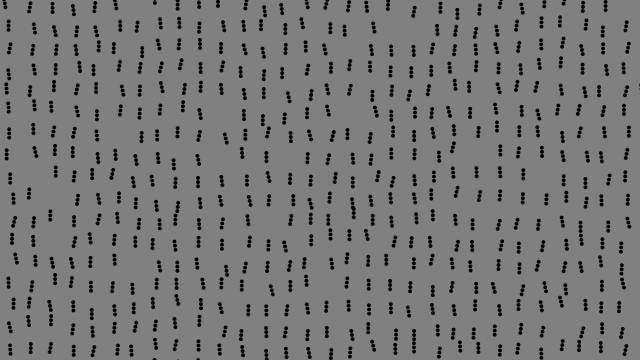
Give the GLSL for this pattern, as a Shadertoy shader.

```glsl
// Draws a loosely jittered lattice of short, nearly upright triplets of black dots on grey.

const vec3 GREY = vec3(0.502);
const vec3 INK = vec3(0.016);

// All lengths are fractions of the canvas height.
const vec2 CELL = vec2(0.0588, 0.0600);
const float DOT_RADIUS = 0.0054;
const float DOT_SPACING = 0.0115;

float hash(vec2 p, float seed) {
    vec3 q = fract(vec3(p.xyx) * vec3(0.1031, 0.1030, 0.0973) + seed * 0.137);
    q += dot(q, q.yzx + 33.33);
    return fract((q.x + q.y) * q.z);
}

float valueNoise(vec2 p, float seed) {
    vec2 i = floor(p);
    vec2 f = fract(p);
    f = f * f * (3.0 - 2.0 * f);
    float low = mix(hash(i, seed), hash(i + vec2(1.0, 0.0), seed), f.x);
    float high = mix(hash(i + vec2(0.0, 1.0), seed), hash(i + vec2(1.0), seed), f.x);
    return mix(low, high, f.y);
}

// Random value from -1 to 1, gathered around zero
float centredRandom(vec2 id, float seed) {
    float r = 2.0 * hash(id, seed) - 1.0;
    return r * mix(abs(r), 1.0, 0.25);
}

// Slow drift of the lattice plus the jitter of one cell, in cells
vec2 cellOffset(vec2 id) {
    vec2 drift = vec2(valueNoise(id * 0.23, 3.0), valueNoise(id * 0.29, 4.0)) - 0.5;
    vec2 jitter = vec2(centredRandom(id, 1.0), centredRandom(id, 2.0));
    return drift * vec2(0.35, 0.60) + jitter * vec2(0.20, 0.22);
}

// Distance to three dots in a row along the given axis
float tripletDistance(vec2 p, vec2 axis, float spacing, float radius) {
    float along = clamp(round(dot(p, axis) / spacing), -1.0, 1.0);
    return length(p - axis * along * spacing) - radius;
}

// Nearest triplet among the surrounding cells
float patternDistance(vec2 p) {
    vec2 home = floor(p / CELL);
    float nearest = 1.0;
    for (int y = -1; y <= 1; y++) {
        for (int x = -1; x <= 1; x++) {
            vec2 id = home + vec2(x, y) + 40.0;
            if (hash(id, 6.0) < 0.03) continue; // occasional gap
            vec2 centre = (id - 40.0 + 0.5 + cellOffset(id)) * CELL;
            float tilt = 0.26 * centredRandom(id, 5.0);
            vec2 axis = vec2(sin(tilt), cos(tilt));
            nearest = min(nearest, tripletDistance(p - centre, axis, DOT_SPACING, DOT_RADIUS));
        }
    }
    return nearest;
}

void mainImage(out vec4 fragColor, in vec2 fragCoord) {
    vec2 p = fragCoord / iResolution.y;
    float edge = 1.0 / iResolution.y;
    float coverage = clamp(0.5 - patternDistance(p) / edge, 0.0, 1.0);
    fragColor = vec4(mix(GREY, INK, coverage), 1.0);
}
```
